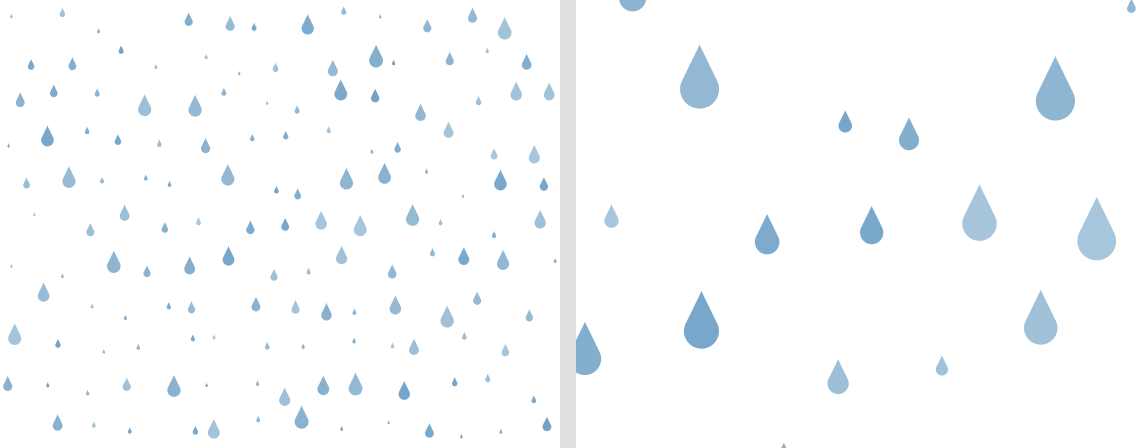
Left: the whole. Right: its middle third, enlarged.
Give the GLSL for this pattern, as a Shadertoy shader.

```glsl
// Scattered blue raindrops of many sizes on white.
// A staggered, jittered grid places one drop per cell; each drop is a
// distance field of a circle joined by tangent lines to a pointed tip.

#define ROWS 11.0          // grid rows over the canvas height
#define JITTER 0.34        // largest offset from the cell centre, in cells
#define MIN_HEIGHT 0.0085  // drop heights, in canvas heights
#define MAX_HEIGHT 0.051
#define SIZE_BIAS 1.7      // above 1 favours small drops
#define ROUNDNESS 0.305    // belly radius relative to drop height
#define EDGE_GAP 0.006     // clear border, in canvas heights
#define PAPER vec3(1.0)
#define DEEP_BLUE vec3(0.44, 0.635, 0.785)
#define PALE_BLUE vec3(0.665, 0.78, 0.86)

// Integer hash: three values in 0..1 for a cell and a salt
vec3 hash3(vec2 cell, int salt) {
    uvec3 v = uvec3(ivec3(ivec2(cell), salt) + 1000);
    v = v * 1664525u + 1013904223u;
    v.x += v.y * v.z; v.y += v.z * v.x; v.z += v.x * v.y;
    v ^= v >> 16u;
    v.x += v.y * v.z; v.y += v.z * v.x; v.z += v.x * v.y;
    return vec3(v >> 8u) / 16777216.0;
}

// Signed distance to an upright drop centred on its bounding box
float dropDistance(vec2 p, float height) {
    float radius = ROUNDNESS * height;
    float tip = height - radius;
    p = vec2(abs(p.x), p.y + 0.5 * height - radius);
    float slope = radius / tip;
    float rise = sqrt(1.0 - slope * slope);
    float along = dot(p, vec2(-slope, rise));
    if (along < 0.0) return length(p) - radius;
    if (along > rise * tip) return length(p - vec2(0.0, tip));
    return dot(p, vec2(rise, slope)) - radius;
}

void mainImage(out vec4 fragColor, in vec2 fragCoord) {
    vec2 canvas = vec2(iResolution.x / iResolution.y, 1.0);
    vec2 uv = fragCoord / iResolution.y;
    float pixel = 1.0 / iResolution.y;
    vec2 grid = uv * ROWS;
    vec3 color = PAPER;

    // Drops reach past their own cell, so visit the neighbours too
    for (int j = -1; j <= 1; j++) {
        float row = floor(grid.y) + float(j);
        float stagger = 0.5 * mod(row, 2.0);
        for (int i = -1; i <= 1; i++) {
            vec2 cell = vec2(floor(grid.x - stagger) + float(i), row);
            vec3 place = hash3(cell, 1);
            vec3 look = hash3(cell, 2);

            float angle = 6.2832 * place.x;
            vec2 offset = JITTER * sqrt(place.y) * vec2(cos(angle), sin(angle));
            vec2 center = (cell + vec2(0.5 + stagger, 0.5) + offset) / ROWS;
            float height = mix(MIN_HEIGHT, MAX_HEIGHT, pow(look.x, SIZE_BIAS));

            // Keep only drops that lie wholly on the canvas
            vec2 margin = vec2(ROUNDNESS, 0.5) * height + EDGE_GAP;
            vec2 room = 0.5 * canvas - margin - abs(center - 0.5 * canvas);
            if (min(room.x, room.y) < 0.0) continue;

            float d = dropDistance(uv - center, height);
            float coverage = clamp(0.5 - d / pixel, 0.0, 1.0);
            color = mix(color, mix(DEEP_BLUE, PALE_BLUE, look.y), coverage);
        }
    }
    fragColor = vec4(color, 1.0);
}
```
